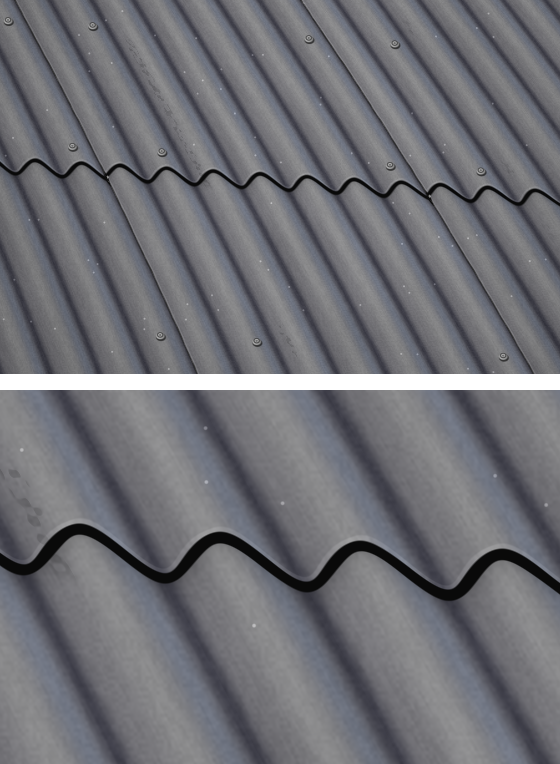
Top: the whole. Bottom: its middle third, enlarged.
Give the GLSL for this texture, as a Shadertoy shader.

```glsl
float hash(vec2 p) {
    return fract(sin(dot(p, vec2(127.1, 311.7))) * 43758.5453);
}

float noise(vec2 p) {
    vec2 i = floor(p), f = fract(p);
    f = f * f * (3.0 - 2.0 * f);
    return mix(mix(hash(i), hash(i + vec2(1, 0)), f.x),
               mix(hash(i + vec2(0, 1)), hash(i + vec2(1, 1)), f.x), f.y);
}

// Ridges fan out slightly toward the viewer; y runs downward
float ridgeOrigin(float y) { return 0.039 + 0.545 * y - 0.0563 * y * y; }
float ridgeSpacing(float y) { return 0.1092 + 0.0193 * y; }

// Soft bump around a position on the repeating ridge profile
float bump(float t, float center, float width) {
    float d = fract(t - center + 0.5) - 0.5;
    return exp(-d * d / (width * width));
}

vec3 sheetColor(float t) {
    vec3 c = mix(vec3(0.425, 0.422, 0.44), vec3(0.52, 0.52, 0.525), bump(t, -0.06, 0.2));
    c = mix(c, vec3(0.42, 0.445, 0.5), 0.85 * bump(t, 0.22, 0.11));
    return mix(c, vec3(0.225, 0.225, 0.265), 0.95 * bump(t, 0.41, 0.095));
}

// Domed screw on a washer, q in washer radii
vec3 addScrew(vec3 c, vec2 q, float aa) {
    float shadow = length((q - vec2(0.12, 0.25)) * vec2(1.0, 1.3));
    float washer = length(q * vec2(1.0, 1.35));
    float head = length((q + vec2(0.05, 0.25)) * vec2(1.0, 1.2));
    c = mix(c, vec3(0.13), 0.8 * (1.0 - smoothstep(0.85, 1.25, shadow)));
    c = mix(c, vec3(0.62 - 0.12 * q.x), 1.0 - smoothstep(0.9 - aa, 0.9 + aa, washer));
    c = mix(c, vec3(0.18), 1.0 - smoothstep(0.66 - aa, 0.66 + aa, head));
    c = mix(c, vec3(0.68 - 0.2 * q.y), 1.0 - smoothstep(0.45 - aa, 0.45 + aa, head));
    return mix(c, vec3(0.3), 0.7 * (1.0 - smoothstep(0.1, 0.2 + aa, head)));
}

void mainImage(out vec4 fragColor, in vec2 fragCoord) {
    float px = 1.0 / iResolution.y;
    vec2 p = vec2(fragCoord.x, iResolution.y - fragCoord.y) * px;

    // Panels of seven ridges, restarting at each seam
    float spacing = ridgeSpacing(p.y);
    float u = (p.x - ridgeOrigin(p.y)) / spacing;
    float panelU = mod(u, 7.0);
    float t = (panelU - 0.44) * 0.975;
    float ridgeId = floor(t + 0.58) + 7.0 * floor(u / 7.0);

    // Signed distance to the wavy overlap, positive on the lower sheet
    float phase = 6.2832 * t + 0.25 * (1.0 - cos(6.2832 * t));
    float slope = sin(phase);
    float overlap = p.y - 0.4428 - 0.06 * p.x + 0.0195 * cos(phase);
    overlap /= length(vec2(0.06 + 1.03 * slope, 1.0 + 0.51 * slope));
    float lower = step(0.0, overlap);

    // Painted metal with broad light and slight differences between ridges
    vec3 c = sheetColor(t + 0.012 * (noise(vec2(ridgeId * 7.0, p.y * 5.0)) - 0.5));
    c *= 0.98 + 0.05 * hash(vec2(ridgeId, lower));
    vec2 fromLight = p - vec2(0.8, 0.35);
    c *= 1.06 - 0.19 * dot(fromLight, fromLight);
    c *= 0.97 + 0.06 * noise(vec2(u * 5.0, p.y * 9.0));

    // Fine grain and streaks along the ridges
    c += 0.035 * (noise(p * 300.0) - 0.5) + 0.025 * (noise(vec2(u * 45.0, p.y * 60.0)) - 0.5);

    // Faint pressed dashes along one ridge of every panel
    vec2 dash = vec2((panelU - 2.2) * 8.0, p.y * 75.0);
    float pressed = smoothstep(0.55, 0.75, noise(dash * vec2(3.0, 1.6) + ridgeId));
    pressed *= 1.0 - smoothstep(0.55, 0.8, abs(dash.x));
    c *= 1.0 - 0.13 * pressed * smoothstep(0.3, 0.6, noise(vec2(p.y * 13.0, ridgeId)));

    // Sparse light specks
    vec2 cell = floor(p * 45.0);
    vec2 speck = fract(p * 45.0) - 0.2 - 0.6 * vec2(hash(cell), hash(cell + 9.0));
    c += 0.2 * step(0.975, hash(cell + 3.0)) * (1.0 - smoothstep(0.03, 0.07 + 45.0 * px, length(speck)));

    // Side seams: dark joint with a pale lip
    float seam = (u - 7.0 * floor(u / 7.0 + 0.5)) * spacing * 0.88;
    seam += 0.0015 * (noise(vec2(p.y * 40.0, 2.0)) - 0.5);
    float joint = 1.0 - smoothstep(0.0006, 0.0012 + px, abs(seam));
    c = mix(c, vec3(0.16), joint * (0.55 + 0.35 * noise(vec2(p.y * 90.0, 5.0))));
    c += 0.06 * (1.0 - smoothstep(0.0005, 0.001 + px, abs(seam - 0.0035)));

    // Overlap: shadow below, pale rim above, black cut edge
    c *= 1.0 - 0.3 * lower * exp(-overlap / 0.009);
    c += 0.06 * (1.0 - smoothstep(0.001, 0.002 + px, abs(overlap + 0.007)));
    float edgeWidth = 0.0042 + 0.0012 * noise(p * 30.0);
    c = mix(c, vec3(0.035), 1.0 - smoothstep(edgeWidth - px, edgeWidth + px, abs(overlap)));
    float notch = length(vec2(seam, (overlap - 0.002) * 0.35));
    c = mix(c, vec3(0.05), 1.0 - smoothstep(0.0025, 0.0035 + px, notch));
    c += 0.5 * (1.0 - smoothstep(0.001, 0.002 + px, length(vec2(seam - 0.003, overlap - 0.004))));

    // Screw rows, on two crests of each panel
    for (int i = 0; i < 12; i++) {
        float row = float(i / 4);
        float screwU = 7.0 * float(i / 2 % 2) + (i % 2 == 0 ? 1.55 : -0.43);
        vec2 center = vec2(0.6, 0.0);
        for (int k = 0; k < 4; k++) {
            center.y = 0.055 + 0.243 * row + 0.083 * row * row + 0.06 * center.x;
            center.x = ridgeOrigin(center.y) + screwU * ridgeSpacing(center.y);
        }
        c = addScrew(c, (p - center) / 0.0125, px / 0.0125);
    }

    fragColor = vec4(clamp(c, 0.0, 1.0), 1.0);
}
```
